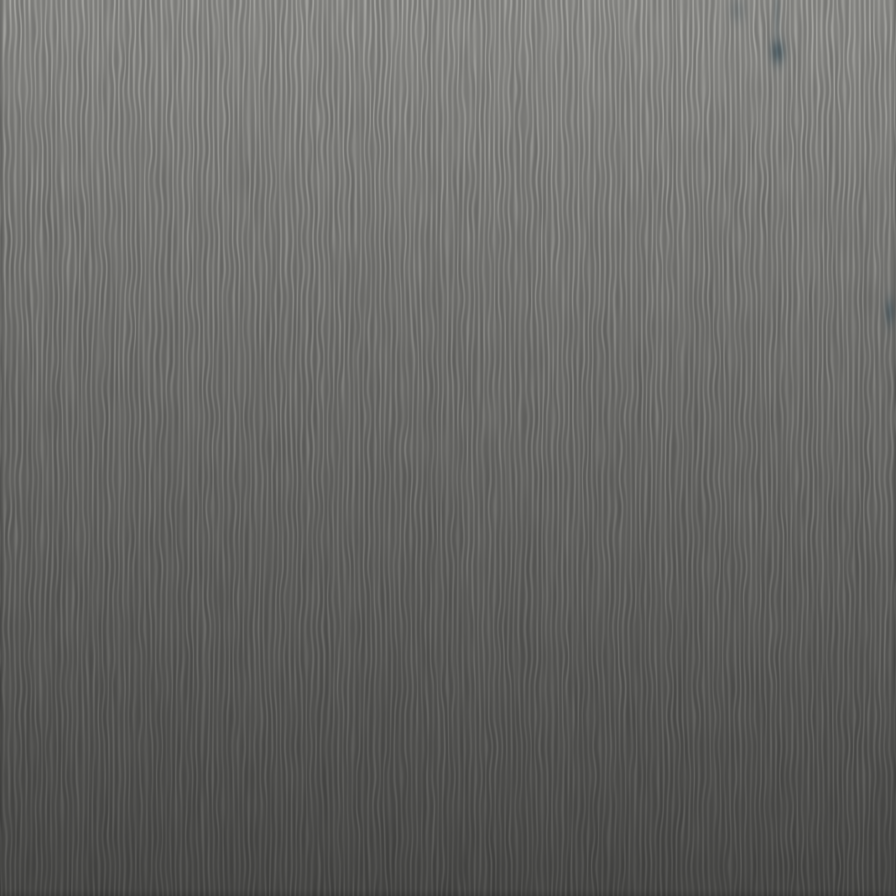
Write a Shadertoy shader that draws this texture.

```glsl
// Brushed dark metal: fine, nearly straight vertical ridges under a soft top light, with faint blue stains.

const float TAU = 6.2831853;
const float RIDGE_COUNT = 172.0;
const vec3 METAL_TINT = vec3(1.004, 1.004, 0.982);
const vec3 STAIN_COLOR = vec3(0.22, 0.30, 0.34);

float hash(vec2 p) {
    vec3 q = fract(vec3(p.xyx) * 0.1031);
    q += dot(q, q.yzx + 33.33);
    return fract((q.x + q.y) * q.z);
}

// Smooth value noise in 0..1
float noise(vec2 p) {
    vec2 cell = floor(p);
    vec2 f = fract(p);
    f = f * f * (3.0 - 2.0 * f);
    float low = mix(hash(cell), hash(cell + vec2(1.0, 0.0)), f.x);
    float high = mix(hash(cell + vec2(0.0, 1.0)), hash(cell + vec2(1.0, 1.0)), f.x);
    return mix(low, high, f.y);
}

// Sideways drift of the ridges, in ridge widths
float wobble(vec2 uv) {
    float broad = noise(uv * vec2(30.0, 7.0)) - 0.5;
    float fine = noise(uv * vec2(95.0, 30.0) + 19.0) - 0.5;
    return 0.6 * broad + 0.6 * fine;
}

// Relative brightness of the ridges, centred on zero
float ridges(vec2 uv, float count) {
    float x = uv.x * count + wobble(uv);
    float profile = pow(0.5 + 0.5 * cos(TAU * x), 1.7);
    float strength = mix(0.55, 1.3, noise(vec2(x, uv.y * 24.0) + 7.0));
    float grain = noise(vec2(x * 1.9, uv.y * 30.0) + 41.0) - 0.5;
    float streak = noise(vec2(x * 0.9, uv.y * 3.0) + 83.0) - 0.5;
    return 0.24 * (profile - 0.39) * strength + 0.07 * grain + 0.035 * streak;
}

// Broad light falling from the top, dimmed at the borders
float lighting(vec2 uv) {
    float light = mix(0.28, 0.535, pow(uv.y, 1.05));
    light += 0.015 * uv.y * (uv.x - 0.5);
    float side = min(uv.x, 1.0 - uv.x);
    float border = smoothstep(0.0, 0.004, side) * smoothstep(-0.004, 0.01, uv.y);
    return light * mix(0.85, 1.0, border);
}

// Soft elliptical smudge
float stain(vec2 uv, vec2 center, vec2 size) {
    vec2 d = (uv - center) / size;
    return exp(-dot(d, d));
}

void mainImage(out vec4 fragColor, in vec2 fragCoord) {
    vec2 uv = fragCoord / iResolution.xy;

    // Lit metal with ridges
    float relief = ridges(uv, RIDGE_COUNT);
    vec3 color = METAL_TINT * lighting(uv) * (1.0 + relief);

    // Stains near the upper right
    float smudge = 0.65 * stain(uv, vec2(0.868, 0.942), vec2(0.008, 0.014));
    smudge += 0.25 * stain(uv, vec2(0.867, 0.985), vec2(0.004, 0.03));
    smudge += 0.20 * stain(uv, vec2(0.823, 0.988), vec2(0.009, 0.014));
    smudge += 0.50 * stain(uv, vec2(0.993, 0.652), vec2(0.006, 0.016));
    color = mix(color, STAIN_COLOR * (1.0 + relief), min(smudge, 0.85));

    fragColor = vec4(clamp(color, 0.0, 1.0), 1.0);
}
```
